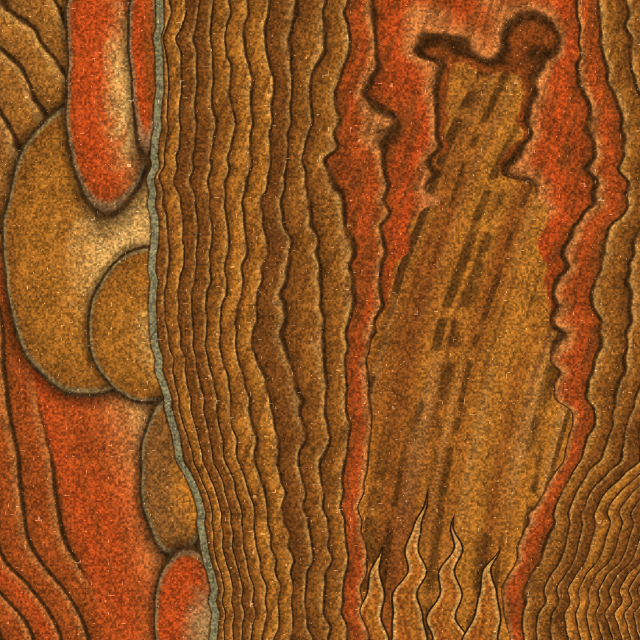
Write a three.js fragment shader that draws this texture.

```glsl
varying vec2 vUv;

const vec3 INK = vec3(0.20, 0.12, 0.05);
const vec3 BARK = vec3(0.41, 0.23, 0.09);
const vec3 OCHRE = vec3(0.54, 0.34, 0.15);
const vec3 RUST = vec3(0.57, 0.28, 0.10);
const vec3 RED = vec3(0.71, 0.28, 0.10);
const vec3 GOLD = vec3(0.68, 0.42, 0.14);
const vec3 SAND = vec3(0.64, 0.47, 0.28);
const vec3 CREAM = vec3(0.82, 0.62, 0.34);
const vec3 SEAM = vec3(0.51, 0.47, 0.33);

float hash(vec2 p) {
  vec3 q = fract(p.xyx * vec3(0.1031, 0.1030, 0.0973));
  q += dot(q, q.yzx + 33.33);
  return fract((q.x + q.y) * q.z);
}

float noise(vec2 p) {
  vec2 i = floor(p), f = fract(p);
  f = f * f * (3.0 - 2.0 * f);
  return mix(mix(hash(i), hash(i + vec2(1, 0)), f.x),
             mix(hash(i + vec2(0, 1)), hash(i + vec2(1, 1)), f.x), f.y);
}

float fbm(vec2 p) {
  float sum = 0.0, amp = 0.5;
  for (int i = 0; i < 4; i++) {
    sum += amp * noise(p);
    p = p * 2.03 + 17.0;
    amp *= 0.5;
  }
  return sum;
}

// One fold per unit of t: shaded left flank, lit right flank, inked joints
vec3 folds(float t, vec3 dark, vec3 light, float glow) {
  float f = fract(t);
  vec3 c = mix(dark, light, hash(vec2(floor(t), 7.0)));
  c = mix(c, dark * 0.85, 0.6 * (1.0 - smoothstep(0.05, 0.5, f)));
  c = mix(c, CREAM, glow * smoothstep(0.6, 0.88, f));
  return mix(INK, c, 0.15 + 0.85 * smoothstep(0.02, 0.12, min(f, 1.0 - f)));
}

// Rounded body with a pale heart, curved streaks and an outlined rim
vec3 lobe(vec3 under, vec2 p, vec2 centre, vec2 radius, vec3 skin, vec3 heart) {
  vec2 q = (p - centre) / radius;
  float d = length(q);
  float edge = (d - 1.0) * min(radius.x, radius.y);
  float lit = length(q - vec2(0.55, -0.1));
  float streak = noise(vec2(d * 22.0, q.y * 3.0 + q.x));
  vec3 c = mix(heart, skin, smoothstep(0.2, 0.95, lit + 0.3 * (streak - 0.5)));
  c = mix(c, BARK, 0.6 * smoothstep(0.7, 1.0, d) * (0.5 + streak * 0.7));
  c = mix(c, SEAM, 0.6 * smoothstep(-0.009, -0.005, edge));
  c = mix(c, INK, 0.8 * smoothstep(-0.004, -0.001, edge));
  under *= 1.0 - 0.4 * (1.0 - smoothstep(0.0, 0.016, edge));
  return mix(c, under, smoothstep(0.0, 0.003, edge));
}

// Red flesh with slanting folds, overlaid by rounded lobes
vec3 flesh(vec2 p, float seam) {
  vec2 w = p + 0.022 * (vec2(fbm(p * 9.0), fbm(p * 9.0 + 40.0)) - 0.5);
  float s = w.x + 0.27 * w.y;
  vec3 c = mix(RED, CREAM, smoothstep(0.15, 0.02, seam - w.x) * 0.9);
  c = mix(c, RUST, 0.5 * noise(vec2(s * 60.0, p.y * 6.0)));
  vec3 fold = folds(s * 19.0 + 1.4 * noise(p * vec2(4.0, 6.0)), RUST, RED, 0.35);
  c = mix(c, fold, 1.0 - smoothstep(0.15, 0.17, s));
  vec3 crown = folds(w.x * 12.0 + w.y * 9.0 + 2.0 * fbm(p * 6.0), OCHRE, GOLD, 0.5);
  c = mix(c, crown, smoothstep(0.6, 0.63, w.y));
  c = lobe(c, w, vec2(0.135, 0.61), vec2(0.135, 0.235), GOLD * 0.94, CREAM);
  c = lobe(c, w, vec2(0.17, 0.89), vec2(0.070, 0.23), RED, CREAM);
  c = lobe(c, w, vec2(0.225, 0.92), vec2(0.025, 0.17), RED, RUST);
  c = lobe(c, w, vec2(0.235, 0.49), vec2(0.100, 0.12), GOLD * 0.9, CREAM);
  c = lobe(c, w, vec2(0.275, 0.26), vec2(0.058, 0.13), OCHRE, GOLD * 1.08);
  return lobe(c, w, vec2(0.295, 0.03), vec2(0.060, 0.12), RED, SAND);
}

// Fan of leaning layers with fine broken dark lines
vec3 layers(vec2 p) {
  float s = p.x - p.y * (0.1 + 0.2 * p.y) * (0.5 + 0.6 * p.x);
  s += 0.014 * (fbm(p * 6.0) - 0.5);
  float broad = noise(vec2(s * 20.0, p.y * 1.5));
  float fine = noise(vec2(s * 120.0, p.y * 5.0));
  float gold = 0.5 * broad + 0.4 * fine + 0.35 * smoothstep(0.58, 0.9, p.x);
  vec3 c = mix(mix(BARK, RUST, 0.5), GOLD, smoothstep(0.12, 0.85, gold));
  c = mix(c, SAND, 0.35 * smoothstep(0.55, 0.9, noise(vec2(s * 65.0, p.y * 3.0))));
  float line = smoothstep(0.58, 0.78, noise(vec2(s * 85.0 + 9.0, p.y * 2.0)));
  line *= smoothstep(0.15, 0.5, noise(vec2(s * 25.0, p.y * 45.0)));
  return mix(c, INK, 0.58 * line);
}

// Pointed tongues with bright crinkled edges along the foot
vec3 tongues(vec3 c, vec2 p) {
  for (int i = 0; i < 5; i++) {
    float k = float(i), tall = 0.09 + 0.17 * hash(vec2(k, 3.0));
    float x = p.x - 0.57 - 0.062 * k - 0.12 * p.y;
    x += 0.02 * (noise(vec2(p.y * 28.0, k * 5.0)) - 0.5);
    float d = abs(x) - 0.028 * (1.0 - p.y / tall);
    vec3 body = mix(RUST, GOLD, noise(vec2(x * 90.0, p.y * 30.0 + x * 200.0)));
    body = mix(body, CREAM, 0.75 * smoothstep(-0.010, -0.004, d));
    body = mix(body, INK, smoothstep(-0.003, 0.0, d));
    c = mix(body, c, smoothstep(0.0, 0.003, d));
  }
  return c;
}

void main() {
  vec2 p = vUv;
  float seam = 0.24 + 0.09 * (1.0 - smoothstep(0.05, 0.5, p.y));
  seam += 0.012 * (noise(vec2(p.y * 14.0, 2.0)) - 0.5) + 0.006 * noise(vec2(p.y * 50.0, 5.0));

  // Upright crinkled ribs, widening towards a red strip
  float u = (p.x - seam) / (0.525 - seam);
  float t = u * (14.0 - 4.0 * u) + 1.3 * (noise(p * vec2(8.0, 4.0)) - 0.5);
  t += 0.6 * (noise(p * vec2(14.0, 15.0)) - 0.5) + 0.3 * (noise(p * vec2(25.0, 48.0)) - 0.5);
  float red = smoothstep(9.98, 10.02, t);
  vec3 ribs = folds(t, mix(BARK, RUST, red), mix(GOLD, RED, red), 0.5);
  float hatch = noise(vec2(p.x * 130.0 - p.y * 45.0, p.y * 25.0));
  ribs = mix(ribs, BARK, 0.5 * smoothstep(0.45, 0.85, hatch));

  // Three regions joined by the grey seam and the tapering strip
  float end = 11.0 + 1.2 * smoothstep(0.45, 0.8, p.y);
  vec3 c = mix(ribs, tongues(layers(p), p), smoothstep(end - 0.03, end + 0.03, t));
  c = mix(flesh(p, seam), c, smoothstep(-0.001, 0.001, p.x - seam));
  float gap = abs(p.x - seam);
  c = mix(c, INK, 0.7 * (1.0 - smoothstep(0.006, 0.010, gap)));
  c = mix(c, SEAM, 1.0 - smoothstep(0.004, 0.007, gap));

  // Mottling, sandy grain and sparse bright specks
  float grain = noise(p * 300.0) + 0.6 * noise(p * 470.0 + 31.0) - 0.8;
  c *= 1.0 + 0.5 * grain + 0.25 * (fbm(p * 30.0) - 0.47);
  c += 0.25 * smoothstep(0.91, 0.98, noise(p * 230.0 + 70.0));
  gl_FragColor = vec4(c, 1.0);
}
```
